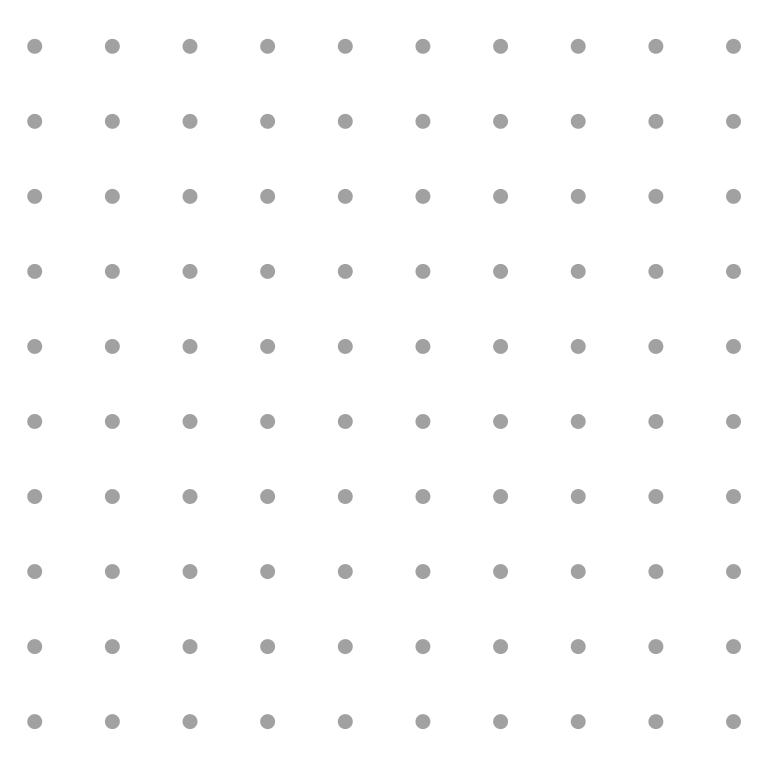
Give the GLSL for this pattern, as a three.js fragment shader.

```glsl
varying vec2 vUv;

const vec3 PAPER_COLOR = vec3(1.0);
const vec3 DOT_COLOR = vec3(0.63);
const vec2 FIRST_DOT = vec2(0.0452, 0.0604);  // centre of the lower left dot
const vec2 SPACING = vec2(0.1011, 0.0977);    // ten dots across and ten up
const float DOT_RADIUS = 0.0097;

// Signed distance to the nearest dot of the endless grid
float dotGridDistance(vec2 p) {
  vec2 cell = (p - FIRST_DOT) / SPACING;
  vec2 fromCentre = (fract(cell + 0.5) - 0.5) * SPACING;
  return length(fromCentre) - DOT_RADIUS;
}

void main() {
  // Edge one pixel wide, measured on the continuous coordinate
  float edgeWidth = max(fwidth(vUv.x), fwidth(vUv.y));
  float coverage = clamp(0.5 - dotGridDistance(vUv) / edgeWidth, 0.0, 1.0);

  gl_FragColor = vec4(mix(PAPER_COLOR, DOT_COLOR, coverage), 1.0);
}
```
